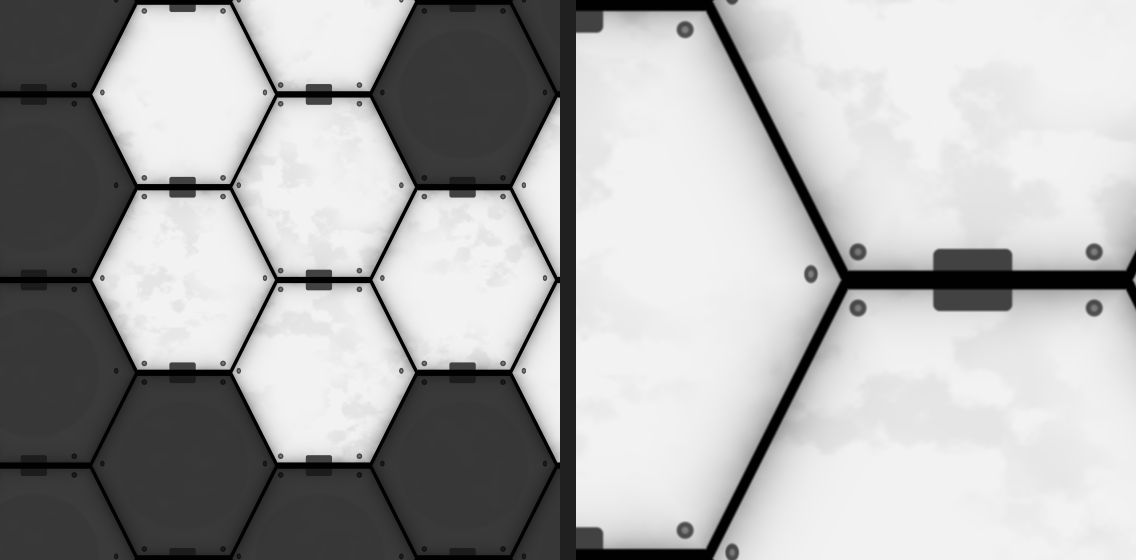
Left: the whole. Right: its middle third, enlarged.
A three.js fragment shader for this pattern:

```glsl
varying vec2 vUv;

const float COLUMN_PITCH = 0.25;
const float ROW_PITCH = 0.3314;
const float FIRST_COLUMN = 0.078;
const float HEX_RADIUS = 0.1667;
const float FLAT_SEAM = 0.0056;      // half widths of the seams
const float SLANT_SEAM = 0.0031;
const float SOFT = 0.0011;
const vec2 TAB_HALF = vec2(0.0235, 0.0185);
const float TAB_ROUND = 0.004;
const vec2 CORNER_BOLT = vec2(0.0703, 0.1490);
const vec2 SIDE_BOLT = vec2(0.1452, 0.0035);
const float BOLT_RADIUS = 0.0050;
const float DISC_RADIUS = 0.115;
const float SHADE_WIDTH = 0.0125;
const vec3 WHITE = vec3(0.95);
const vec3 DARK = vec3(0.217);
const vec3 SEAM = vec3(0.005);
const vec3 TAB_ON_WHITE = vec3(0.26);
const vec3 TAB_ON_DARK = vec3(0.11);

float hash(vec2 p) {
  p = fract(p * vec2(0.1031, 0.1173));
  p += dot(p, p.yx + 33.33);
  return fract((p.x + p.y) * p.x * 17.0);
}

float noise(vec2 p) {
  vec2 i = floor(p), f = fract(p);
  f = f * f * (3.0 - 2.0 * f);
  return mix(mix(hash(i), hash(i + vec2(1.0, 0.0)), f.x),
             mix(hash(i + vec2(0.0, 1.0)), hash(i + 1.0), f.x), f.y);
}

float fbm(vec2 p) {
  float sum = 0.0, gain = 0.5;
  for (int i = 0; i < 4; i++) {
    sum += gain * noise(p);
    p = p * 2.03 + 17.0;
    gain *= 0.5;
  }
  return sum;
}

float inside(float d) {
  return 1.0 - smoothstep(-SOFT, SOFT, d);
}

// Distances inward from the flat and the slanted sides
vec2 hexSides(vec2 q) {
  vec2 normal = normalize(vec2(ROW_PITCH, HEX_RADIUS));
  return vec2(0.5 * ROW_PITCH - abs(q.y), dot(normal, vec2(HEX_RADIUS, 0.0) - abs(q)));
}

bool isWhite(vec2 cell, float odd) {
  float first = odd - 1.0;
  float last = cell.x < 0.5 ? -9.0 : (cell.x < 2.5 ? 1.0 : 0.0);
  return cell.y > first - 0.5 && cell.y < last + 0.5;
}

void main() {
  // Find the hexagon that holds this point
  vec2 cell = vec2(0.0), q = vec2(0.0), sides = vec2(-1.0);
  float leftColumn = floor((vUv.x - FIRST_COLUMN) / COLUMN_PITCH);
  for (int i = 0; i < 2; i++) {
    float column = leftColumn + float(i);
    float base = 0.5 + 0.5 * ROW_PITCH * (1.0 - mod(column, 2.0));
    float row = floor((vUv.y - base) / ROW_PITCH + 0.5);
    vec2 local = vUv - vec2(FIRST_COLUMN + column * COLUMN_PITCH, base + row * ROW_PITCH);
    vec2 s = hexSides(local);
    if (min(s.x, s.y) > min(sides.x, sides.y)) {
      cell = vec2(column, row);
      q = local;
      sides = s;
    }
  }
  float odd = mod(cell.x, 2.0);
  bool white = isWhite(cell, odd);
  float edge = max(min(sides.x, sides.y), 0.0);

  // Fittings in even columns sit slightly off centre
  vec2 f = q - vec2((1.0 - odd) * (0.0046 * (cell.x - 2.0) - 0.0065), 0.0);

  // Panel face with blotches and shaded rim
  float grime = fbm(vUv * vec2(34.0, 42.0) + cell * 7.3);
  float patches = smoothstep(0.3, 0.65, fbm(vUv * 9.0 + cell * 3.1));
  float shade = exp(-edge / SHADE_WIDTH) * (0.75 + 0.5 * grime);
  vec3 color;
  if (white) {
    color = WHITE * (1.0 - 0.055 * patches * smoothstep(0.42, 0.62, grime));
    color *= 1.0 - 0.42 * shade;
  } else {
    float disc = smoothstep(-0.004, 0.004, length(f) - DISC_RADIUS);
    float discStrength = 0.004 + 0.012 * hash(cell + 11.0);
    color = DARK + discStrength * disc + 0.008 * (grime - 0.47);
    color *= 1.0 - 0.4 * shade;
  }

  // Bolts
  float corner = length(abs(f) - CORNER_BOLT);
  float side = length(vec2(abs(f.x) - SIDE_BOLT.x, f.y - SIDE_BOLT.y) * vec2(1.25, 0.95));
  float bolt = min(corner, side);
  color *= 1.0 - 0.64 * inside(bolt - BOLT_RADIUS) + 0.22 * inside(bolt - 0.4 * BOLT_RADIUS);

  // Tabs across the flat seams
  vec2 box = vec2(abs(f.x + 0.002), sides.x) - TAB_HALF + TAB_ROUND;
  float tab = length(max(box, 0.0)) + min(max(box.x, box.y), 0.0) - TAB_ROUND;
  color = mix(color, white ? TAB_ON_WHITE : TAB_ON_DARK, inside(tab));

  // Seams
  float seam = max(inside(sides.x - FLAT_SEAM), inside(sides.y - SLANT_SEAM));
  gl_FragColor = vec4(mix(color, SEAM, seam), 1.0);
}
```
